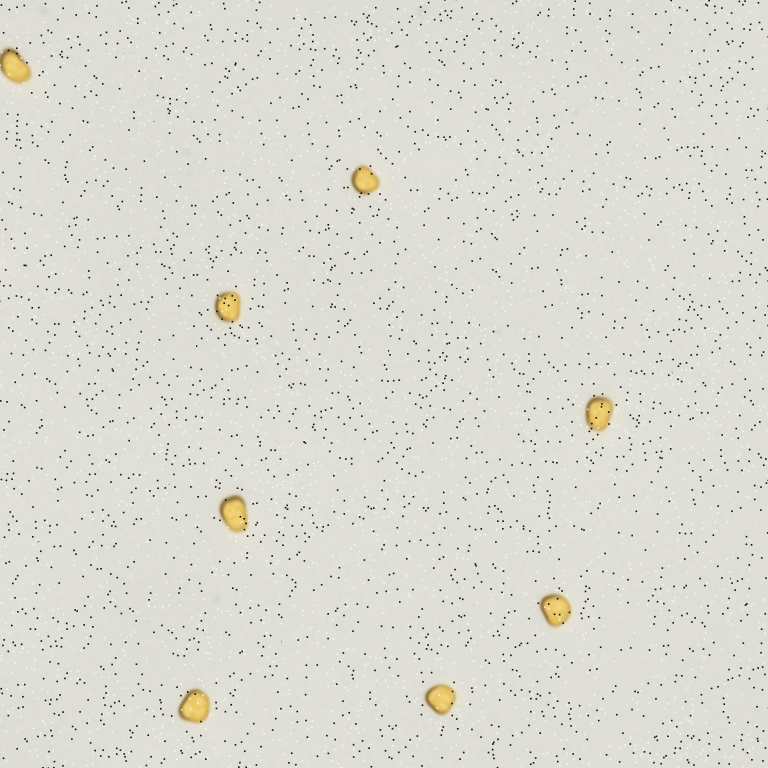
Reproduce this texture procedurally as a Shadertoy shader.

```glsl
// Sparse golden grains on a pale grey ground, peppered with dark and white specks.
// Grains are wobbly superellipses with a one-sided brown rim and a soft glow;
// specks are tiny squares scattered on jittered grids and box filtered.

const vec3 GROUND = vec3(0.872, 0.871, 0.844);
const vec3 GOLD = vec3(0.89, 0.74, 0.34);
const vec3 PALE_GOLD = vec3(0.95, 0.84, 0.50);
const vec3 RIM_BROWN = vec3(0.47, 0.35, 0.18);
const vec3 GLOW = vec3(0.935, 0.925, 0.875);
const vec3 SMUDGE = vec3(0.74, 0.75, 0.70);
const vec3 DARK_SPECK = vec3(0.06, 0.06, 0.05);
const vec3 LIGHT_SPECK = vec3(0.98, 0.98, 0.96);

const int GRAIN_COUNT = 9;
const int SMUDGE_COUNT = 7;
const float SPECK_CELLS = 128.0;
const float SPECK_SIZE = 1.08 / 512.0;
const float SPECK_CHANCE = 0.085;
const float SPECK_LAYERS = 2.0;

float hash(vec2 p) {
    vec3 q = fract(vec3(p.xyx) * 0.1031);
    q += dot(q, q.yzx + 33.33);
    return fract((q.x + q.y) * q.z);
}

vec2 hash2(vec2 p) {
    return vec2(hash(p), hash(p + vec2(71.7, 38.3)));
}

float noise(vec2 p) {
    vec2 cell = floor(p), f = fract(p);
    f = f * f * (3.0 - 2.0 * f);
    return mix(mix(hash(cell), hash(cell + vec2(1, 0)), f.x),
               mix(hash(cell + vec2(0, 1)), hash(cell + vec2(1, 1)), f.x), f.y);
}

mat2 rotation(float a) {
    return mat2(cos(a), -sin(a), sin(a), cos(a));
}

// Area of the pixel covered by randomly placed square specks
float specks(vec2 p, float pixel, float seed) {
    float covered = 0.0;
    float chance = SPECK_CHANCE * (0.65 + 0.7 * noise(p * 9.0 + seed));
    for (float layer = 0.0; layer < SPECK_LAYERS; layer++) {
        vec2 g = p * SPECK_CELLS + layer * vec2(0.47, 0.53);
        vec2 id = floor(g) + seed + layer * 211.0;
        vec2 centre = 0.25 + 0.5 * hash2(id);
        vec2 d = abs(fract(g) - centre) / SPECK_CELLS;
        vec2 overlap = clamp(0.5 * (SPECK_SIZE + pixel) - d, 0.0, min(SPECK_SIZE, pixel));
        float present = step(hash(id + 17.9), chance);
        covered += present * overlap.x * overlap.y / (pixel * pixel);
    }
    return min(covered, 1.0);
}

// Well spread but jittered position for the numbered item
vec2 scatter(float i, float seed) {
    vec2 spread = fract(0.5 + i * vec2(0.7549, 0.5698));
    return spread + 0.09 * (hash2(vec2(i, seed)) - 0.5);
}

vec3 paintGrain(vec3 col, vec2 p, float i) {
    vec2 offset = p - scatter(i, 5.0);
    vec2 shape = hash2(vec2(i, 23.0));
    float tilt = 1.8 * (hash(vec2(i, 41.0)) - 0.5);
    vec2 q = rotation(tilt) * offset;

    // Rounded, slightly lumpy outline
    vec2 halfSize = vec2(0.0145, 0.0165) + vec2(0.004, 0.008) * shape;
    vec2 s = pow(abs(q / halfSize), vec2(2.5));
    float wobble = 0.06 * sin(3.0 * atan(q.y, q.x + 1e-6) + 6.28 * shape.x);
    float d = (pow(s.x + s.y, 0.4) - 1.0 + wobble) * halfSize.x;

    // Shaded flank: usually the left, turned a little for each grain
    vec2 shadeDir = rotation(1.8 * (shape.y - 0.5)) * vec2(-0.94, 0.34);
    float side = dot(offset / (length(offset) + 0.002), shadeDir);

    float glow = exp(-max(d, 0.0) / 0.009) * smoothstep(0.4, -0.8, side);
    col = mix(col, GLOW, 0.8 * glow);
    col = mix(col, GOLD, 0.16 * exp(-max(d, 0.0) / 0.006));

    float mottled = noise(q * 190.0 + i * 13.0);
    float core = smoothstep(0.0, -0.012, d);
    vec3 body = mix(GOLD, PALE_GOLD, clamp(0.7 * mottled + 0.4 * core - 0.1, 0.0, 1.0));
    col = mix(col, body, smoothstep(0.0025, -0.0035, d));

    float rim = exp(-pow((d + 0.0012) / 0.0028, 2.0));
    float rimStrength = 0.2 + 0.55 * smoothstep(-0.4, 0.8, side);
    return mix(col, RIM_BROWN, rim * rimStrength);
}

void mainImage(out vec4 fragColor, in vec2 fragCoord) {
    float pixel = 1.0 / iResolution.y;
    vec2 p = fragCoord * pixel;

    // Ground with faint clouds and fine grain
    vec3 col = GROUND + 0.012 * (noise(p * 5.0) - 0.5);
    col += 0.016 * (noise(p * 240.0 + 9.0) - 0.5);

    // Faint out-of-focus smudges
    for (int i = 0; i < SMUDGE_COUNT; i++) {
        vec2 d = p - hash2(vec2(float(i), 91.0));
        float radius = 0.003 + 0.004 * hash(vec2(float(i), 57.0));
        col = mix(col, SMUDGE, 0.3 * exp(-dot(d, d) / (radius * radius)));
    }

    for (int i = 1; i <= GRAIN_COUNT; i++) col = paintGrain(col, p, float(i));

    col = mix(col, LIGHT_SPECK, 0.85 * specks(p, pixel, 307.0));
    col = mix(col, DARK_SPECK, specks(p, pixel, 19.0));
    fragColor = vec4(col, 1.0);
}
```
